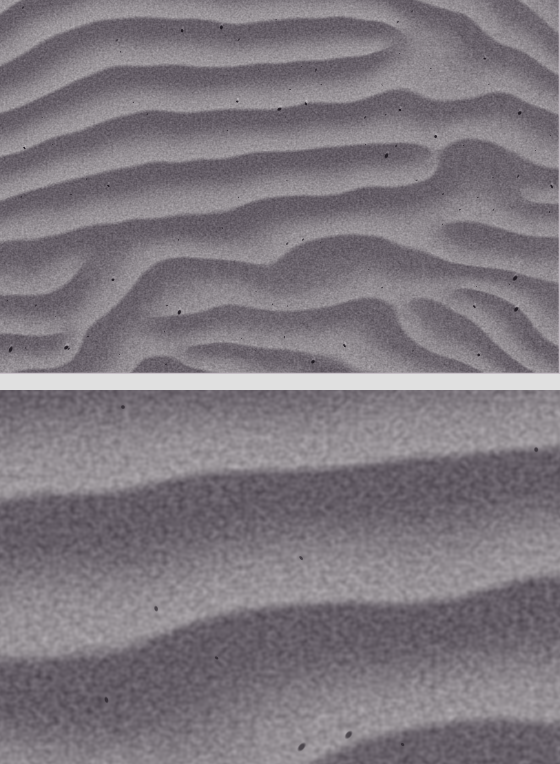
Top: the whole. Bottom: its middle third, enlarged.
A WebGL 1 fragment shader for this texture:

```glsl
#ifdef GL_FRAGMENT_PRECISION_HIGH
precision highp float;
#else
precision mediump float;
#endif

uniform vec2 u_resolution;

const float TAU = 6.2831853;
const float RIPPLE_SPACING = 0.127;
const vec3 SHADOW = vec3(0.395, 0.368, 0.402);
const vec3 SUNLIT = vec3(0.592, 0.572, 0.590);
const vec3 PEBBLE = vec3(0.10, 0.08, 0.11);
const vec3 RIM = vec3(0.78, 0.75, 0.78);

vec2 hash2(vec2 p) {
  vec3 q = fract(p.xyx * vec3(0.1031, 0.1030, 0.0973));
  q += dot(q, q.yzx + 33.33);
  return fract((q.xx + q.yz) * q.zy);
}

float cornerSlope(vec2 cell, vec2 corner, vec2 f) {
  return dot(hash2(cell + corner + 17.0) * 2.0 - 1.0, f - corner);
}

float gradientNoise(vec2 p) {
  vec2 cell = floor(p);
  vec2 f = fract(p);
  vec2 u = f * f * f * (f * (f * 6.0 - 15.0) + 10.0);
  float low = mix(cornerSlope(cell, vec2(0.0), f),
                  cornerSlope(cell, vec2(1.0, 0.0), f), u.x);
  float high = mix(cornerSlope(cell, vec2(0.0, 1.0), f),
                   cornerSlope(cell, vec2(1.0), f), u.x);
  return mix(low, high, u.y);
}

// Ripples are regular at the upper left, broken below and to the right.
float disorderAt(vec2 p) {
  return max(smoothstep(0.95, 1.25, p.x), smoothstep(0.52, 0.75, p.y));
}

// Crests droop at both sides of the field.
float crestBend(float x) {
  float right = max(x - 1.0, 0.0);
  float left = max(0.45 - x, 0.0) / 0.45;
  return 0.11 * left * left + 0.45 * right * right / (right + 0.1);
}

// Phase vortices make crests fork and end: x is phase, y fades the cores.
vec2 dislocations(vec2 p) {
  float turn = 0.0;
  float fade = 1.0;
  for (int i = 0; i < 12; i++) {
    float n = float(i);
    vec2 h = hash2(vec2(n * 3.7 + 5.0, n * 1.9 + 2.0));
    float side = mod(n, 2.0);
    float spin = mod(floor(n * 0.5), 2.0) * 2.0 - 1.0;
    vec2 center = mix(vec2(1.4 * h.x, 0.58 + 0.42 * h.y),
                      vec2(1.02 + 0.48 * h.x, 0.08 + 0.85 * h.y), side);
    vec2 q = p - center;
    turn += spin * atan(q.y, q.x) / TAU;
    fade *= smoothstep(-0.02, 0.06, length(q));
  }
  return vec2(turn, fade);
}

// Dark lee below each crest, brightening slowly down to the next one.
float rippleLight(float phase) {
  float f = fract(phase);
  return max(smoothstep(0.28, 0.90, f), 1.0 - smoothstep(0.0, 0.10, f));
}

float crestGlint(float phase) {
  float f = fract(phase);
  return smoothstep(0.88, 0.98, f) + 1.0 - smoothstep(0.0, 0.05, f);
}

float sandGrain(vec2 p) {
  return 0.6 * gradientNoise(p * vec2(125.0, 145.0))
       + 0.7 * gradientNoise(p * vec2(205.0, 225.0) + 31.0);
}

// One jittered speck in some cells of a grid.
float speck(vec2 p, float density, float chance, float size) {
  vec2 g = p * density;
  vec2 cell = floor(g);
  vec2 place = hash2(cell + 71.0);
  vec2 kind = hash2(cell + 133.0);
  vec2 q = (g - cell - mix(vec2(0.25), vec2(0.75), place)) / density;
  q.x += q.y * (kind.y - 0.5);
  q.y *= mix(0.6, 1.2, place.x);
  float radius = size * mix(0.5, 1.0, kind.y * kind.y);
  return step(kind.x, chance) * (1.0 - smoothstep(0.5, 1.3, length(q) / radius));
}

void main() {
  vec2 p = gl_FragCoord.xy / u_resolution.y;
  float aspect = u_resolution.x / u_resolution.y;
  p.y = 1.0 - p.y;
  float disorder = disorderAt(p);

  // Ripple phase, counted downwards
  vec2 breaks = dislocations(p);
  float phase = (p.y - 0.05 - crestBend(p.x)) / RIPPLE_SPACING + breaks.x;
  phase += 0.45 * gradientNoise(p * vec2(2.2, 2.0) + 4.0);
  phase += 0.12 * gradientNoise(p * vec2(9.0, 7.0) + 9.0);
  phase += 0.9 * disorder * gradientNoise(p * vec2(3.6, 4.6) + 13.0);

  // Light across the ripples
  float patches = gradientNoise(p * 3.0 + 23.0);
  float strength = breaks.y * (1.0 - disorder * (0.16 + 0.4 * max(patches, 0.0)));
  float light = mix(0.44, rippleLight(phase), strength);
  light += 0.10 * strength * crestGlint(phase) + 0.10 * patches;
  vec3 color = mix(SHADOW, SUNLIT, light);

  // Grain and coarser crumbs
  float crumbs = gradientNoise(p * 48.0 + 57.0);
  color += 0.15 * sandGrain(p) + 0.035 * (0.4 + disorder) * crumbs;

  // Pebbles with a pale patch beside them, and small pits
  float chance = mix(0.16, 0.30, smoothstep(0.9, 1.2, p.x));
  color += 0.10 * speck(p - vec2(0.002, -0.007), 9.0, chance, 0.006);
  color = mix(color, PEBBLE, 0.9 * speck(p, 9.0, chance, 0.006));
  color = mix(color, PEBBLE, 0.6 * speck(p + 3.0, 24.0, 0.07, 0.003));

  // Pale rim at the right and the bottom
  float margin = min(aspect - p.x, 1.0 - p.y);
  color = mix(color, RIM, 1.0 - smoothstep(0.002, 0.005, margin));

  gl_FragColor = vec4(clamp(color, 0.0, 1.0), 1.0);
}
```
